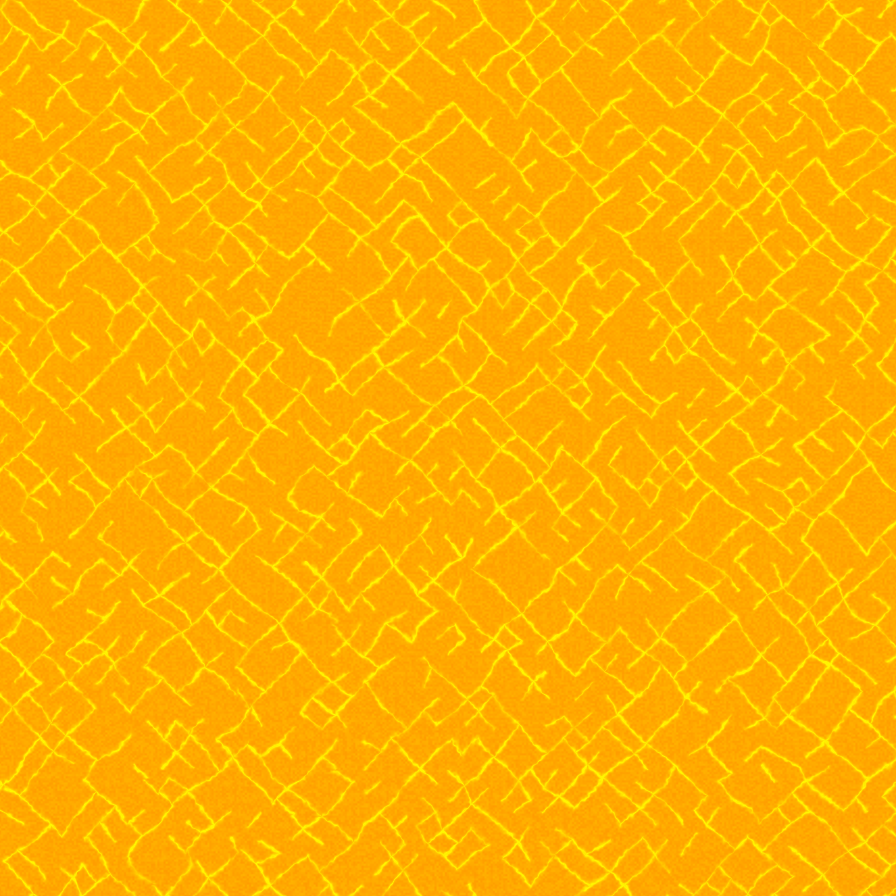
Give the GLSL for this pattern, as a Shadertoy shader.

```glsl
// Draws a maze of thin yellow strokes running along both diagonals of an
// orange, finely grained ground. A warped, turned grid keeps an even share
// of its edges in runs; noise swells the strokes into beads and breaks them.

float hash(vec2 p) {
    return fract(sin(dot(p, vec2(127.1, 311.7))) * 43758.5453);
}

float noise(vec2 p) {
    vec2 cell = floor(p), f = fract(p);
    f = f * f * (3.0 - 2.0 * f);
    return mix(mix(hash(cell), hash(cell + vec2(1, 0)), f.x),
               mix(hash(cell + vec2(0, 1)), hash(cell + vec2(1, 1)), f.x), f.y);
}

vec2 noise2(vec2 p) {
    return vec2(noise(p), noise(p + 57.3)) - 0.5;
}

float segmentDistance(vec2 p, vec2 a, vec2 b) {
    vec2 ab = b - a;
    return length(p - a - ab * clamp(dot(p - a, ab) / dot(ab, ab), 0.0, 1.0));
}

// Grid corner, shifted a little at random
vec2 corner(vec2 id) {
    return id + 0.32 * (vec2(hash(id + 3.7), hash(id + 19.1)) - 0.5);
}

// Strength of one grid edge: of two paired rows, each run lies in one only,
// which keeps the density even; a few single edges are added or dropped
float edgeStrength(float along, float row, float seed) {
    float pair = floor(row / 2.0);
    float shift = floor(3.0 * hash(vec2(pair, seed)));
    float run = hash(vec2(floor((along + shift) / 3.0), pair + seed));
    float chosen = step(0.5, run) == mod(row, 2.0) ? 1.0 : 0.0;
    float single = hash(vec2(along + seed, row - seed));
    float present = max(chosen, step(single, 0.07)) * step(single, 0.88);
    return present * mix(0.8, 1.2, hash(vec2(row + seed, along)));
}

float profile(float d) {
    return exp(-pow(d, 1.5));
}

// Brightest stroke at grid position p, for a given stroke half width
float strokes(vec2 p, float width) {
    vec2 base = floor(p);
    float ink = 0.0;
    for (int y = -1; y <= 1; y++)
    for (int x = -1; x <= 1; x++) {
        vec2 id = base + vec2(x, y);
        vec2 a = corner(id);
        float dAcross = segmentDistance(p, a, corner(id + vec2(1, 0)));
        float dUp = segmentDistance(p, a, corner(id + vec2(0, 1)));
        ink = max(ink, edgeStrength(id.x, id.y, 11.3) * profile(dAcross / width));
        ink = max(ink, edgeStrength(id.y, id.x, 47.9) * profile(dUp / width));
    }
    return ink;
}

void mainImage(out vec4 fragColor, in vec2 fragCoord) {
    vec2 uv = fragCoord / iResolution.y;

    // Turn the grid by 45 degrees, bend it gently and roughen it finely
    vec2 grid = 44.0 * 0.7071 * vec2(uv.x + uv.y, uv.y - uv.x);
    grid += 0.8 * noise2(grid * 0.2) + 0.3 * noise2(grid * 0.6 + 9.0);
    grid += 0.1 * noise2(uv * 260.0);

    // Beads along the strokes, and short stretches where they fade
    float bead = noise(uv * 170.0 + 31.0);
    float fade = smoothstep(0.05, 0.45, noise(uv * 65.0 + 5.0));
    float ink = strokes(grid, 0.045 + 0.06 * bead);
    ink = clamp(ink * mix(0.45, 1.0, fade) * (0.65 + 0.7 * bead), 0.0, 1.0);

    // Only green varies: grained orange ground up to yellow strokes
    float grain = noise(uv * 430.0) - 0.5;
    float green = 0.658 + 0.085 * grain + 0.29 * ink;
    fragColor = vec4(1.0, min(green, 0.96), 0.0, 1.0);
}
```
